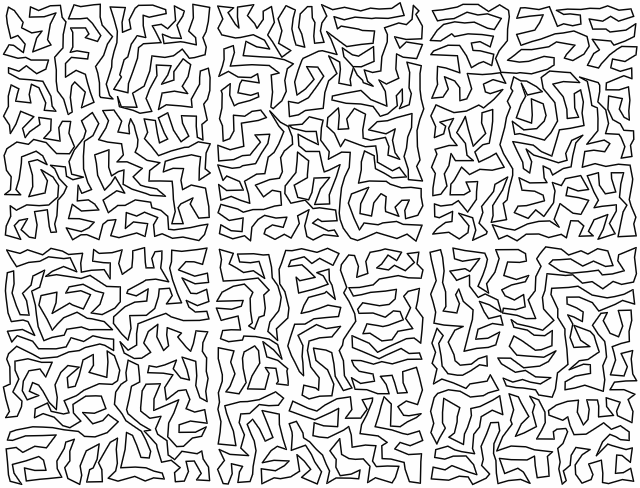
Reproduce this pattern procedurally as a Shadertoy shader.

```glsl
// Draws six panels, each filled by one angular line that winds around a hidden random tree.

const vec2 PANELS = vec2(3.0, 2.0);      // panels across and up
const vec2 NODES = vec2(20.0, 24.0);     // line corners per panel, even numbers
const float PANEL_MARGIN = 0.02;
const float LINE_WIDTH = 0.003;          // in canvas heights
const float JITTER = 0.76;
const vec3 PAPER = vec3(0.995);
const vec3 INK = vec3(0.03);

vec2 hash2(vec2 p, float seed) {
    vec3 q = fract(vec3(p.xyx + seed * 17.31) * vec3(0.1031, 0.1030, 0.0973));
    q += dot(q, q.yzx + 33.33);
    return fract((q.xx + q.yz) * q.zy);
}

bool inside(vec2 p, vec2 size) {
    return all(greaterThanEqual(p, vec2(0.0))) && all(lessThan(p, size));
}

// Smooth layered-sine drift that fades out towards the panel border
vec2 drift(vec2 p, float seed) {
    vec2 edge = min(p, NODES - p);
    float fade = clamp(min(edge.x, edge.y) / 4.0, 0.0, 1.0);
    vec2 wave = 0.6 * sin(p.yx * 0.75 + p * 0.25 + seed * vec2(2.3, 4.1));
    wave += 0.2 * sin(p.yx * 1.4 - p * 0.6 + seed * vec2(5.7, 1.9));
    return fade * wave;
}

vec2 nodePosition(vec2 id, float seed) {
    vec2 center = id + 0.5;
    return center + JITTER * (hash2(id, seed) - 0.5) + drift(center, seed);
}

// Every tree cell steps at random, sideways or upright, towards the root
vec2 parentStep(vec2 cell, vec2 root, float seed) {
    vec2 way = sign(root - cell);
    bool sideways = way.y == 0.0 || (way.x != 0.0 && hash2(cell + 57.0, seed).x < 0.5);
    return sideways ? vec2(way.x, 0.0) : vec2(0.0, way.y);
}

bool linked(vec2 a, vec2 b, vec2 root, float seed) {
    if (!inside(a, NODES * 0.5) || !inside(b, NODES * 0.5)) return false;
    return parentStep(a, root, seed) == b - a || parentStep(b, root, seed) == a - b;
}

// The line runs along tree links and closes the cell sides that have none
bool hasEdge(vec2 id, vec2 axis, vec2 root, float seed) {
    vec2 a = floor(id * 0.5);
    vec2 b = floor((id + axis) * 0.5);
    if (a != b) return linked(a, b, root, seed);
    vec2 outward = axis.yx * (2.0 * mod(id, 2.0) - 1.0);
    return !linked(a, a + outward, root, seed);
}

float segmentDistance(vec2 p, vec2 a, vec2 b) {
    vec2 ab = b - a;
    vec2 ap = p - a;
    return length(ap - ab * clamp(dot(ap, ab) / dot(ab, ab), 0.0, 1.0));
}

// Distance to the winding line of one panel
float lineDistance(vec2 p, vec2 spacing, float seed) {
    vec2 root = floor(NODES * 0.5 * (0.25 + 0.5 * hash2(vec2(3.0, 8.0), seed)));
    vec2 base = floor(p - drift(p, seed));
    float nearest = 1.0;
    for (int y = -2; y <= 2; y++) {
        for (int x = -2; x <= 2; x++) {
            vec2 id = base + vec2(x, y);
            if (!inside(id, NODES)) continue;
            vec2 start = nodePosition(id, seed);
            for (int k = 0; k < 2; k++) {
                vec2 axis = k == 0 ? vec2(1.0, 0.0) : vec2(0.0, 1.0);
                if (!hasEdge(id, axis, root, seed)) continue;
                vec2 end = nodePosition(id + axis, seed);
                float d = segmentDistance(p * spacing, start * spacing, end * spacing);
                nearest = min(nearest, d);
            }
        }
    }
    return nearest;
}

void mainImage(out vec4 fragColor, in vec2 fragCoord) {
    // Panel layout
    vec2 panelUv = fragCoord / iResolution.xy * PANELS;
    vec2 panel = floor(panelUv);
    float seed = 1.0 + panel.x + PANELS.x * panel.y;
    vec2 p = ((fract(panelUv) - 0.5) * (1.0 + PANEL_MARGIN) + 0.5) * NODES;

    // Node spacing in canvas heights
    vec2 canvas = vec2(iResolution.x / iResolution.y, 1.0);
    vec2 spacing = canvas / (PANELS * NODES * (1.0 + PANEL_MARGIN));

    // Line with a one-pixel soft edge
    float d = lineDistance(p, spacing, seed);
    float coverage = clamp((0.5 * LINE_WIDTH - d) * iResolution.y + 0.5, 0.0, 1.0);
    fragColor = vec4(mix(PAPER, INK, coverage), 1.0);
}
```
